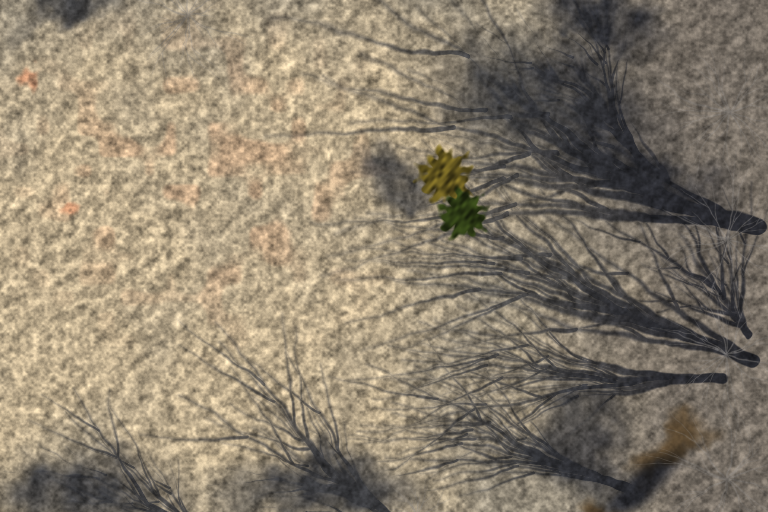
A WebGL 1 fragment shader for this texture:

```glsl
precision highp float;
// Dry grassland seen from above in low sun: grainy relief noise for the turf,
// fans of tapered strokes for the shadows of bare trees and for pale twigs,
// with soft ellipses for dense shade, two small evergreens and a muddy stream.
uniform vec2 u_resolution;
const vec3 STRAW = vec3(0.74, 0.67, 0.55);
const vec3 GREY_TURF = vec3(0.57, 0.535, 0.47);
const vec3 WOOD_FLOOR = vec3(0.425, 0.395, 0.365);
const vec3 SHADE_TINT = vec3(0.27, 0.305, 0.40);
const vec3 TWIG = vec3(0.60, 0.58, 0.56);
const vec3 CLAY = vec3(0.78, 0.50, 0.36);
const vec3 MUD = vec3(0.36, 0.29, 0.20);
const vec3 OLIVE = vec3(0.38, 0.33, 0.12);
const vec3 GREEN = vec3(0.17, 0.22, 0.08);
const float GRAIN = 0.85;
const float SHADE = 0.92;
const float ALL_ROUND = 6.28;

float hash(vec2 p) { return fract(sin(dot(p, vec2(127.1, 311.7))) * 43758.5); }
float noise(vec2 p) {
  vec2 i = floor(p), f = fract(p);
  f = f * f * (3.0 - 2.0 * f);
  return mix(mix(hash(i), hash(i + vec2(1, 0)), f.x),
             mix(hash(i + vec2(0, 1)), hash(i + vec2(1, 1)), f.x), f.y);
}
float fbm(vec2 p) {
  float sum = 0.0, amp = 0.53;
  for (int i = 0; i < 4; i++) {
    sum += amp * noise(p);
    p = p * 2.03 + 17.3;
    amp *= 0.5;
  }
  return sum;
}
vec2 turn(vec2 v, float a) {
  return vec2(v.x * cos(a) - v.y * sin(a), v.x * sin(a) + v.y * cos(a));
}
// Soft ellipse: 1 at the centre, 0 at the rim
float blob(vec2 p, float x, float y, float rx, float ry, float a) {
  return 1.0 - smoothstep(0.25, 1.0, length(turn(p - vec2(x, y), -a) / vec2(rx, ry)));
}
// Tapered stroke whose edge softens toward its far end
float stroke(vec2 p, vec2 a, vec2 d, float w, float blur) {
  float t = clamp(dot(p - a, d) / dot(d, d), 0.0, 1.0);
  float soft = 0.0018 + blur * t, r = w * (1.0 - 0.75 * t);
  return (1.0 - smoothstep(r - soft, r + soft, length(p - a - d * t))) * (1.0 - 0.5 * t);
}
// Branches leaving an axis, each with two twigs
float fan(vec2 p, float x, float y, float tipX, float tipY, float spread, float w) {
  vec2 root = vec2(x, y), axis = vec2(tipX, tipY) - root;
  if (distance(p, root) > 1.6 * length(axis)) return 0.0;
  float blur = spread < 5.0 ? 0.45 * w : 0.0;
  float stem = spread < 5.0 ? 0.4 : 0.0;
  float cover = stroke(p, root, axis * 0.75, w, blur);
  for (int i = 0; i < 14; i++) {
    vec2 k = vec2(float(i), x + 3.0 * tipY);
    float side = (k.x + hash(k)) / 14.0 - 0.5;
    vec2 a = root + axis * stem * hash(k + 8.1);
    vec2 d = turn(axis, side * spread) * (0.4 + 0.5 * hash(k + 3.7));
    cover = max(cover, stroke(p, a, d, w * 0.55, blur));
    for (int j = 0; j < 2; j++) {
      float s = float(j), bend = (s - 0.5) * (0.5 + 0.7 * hash(k + s + 5.3));
      vec2 b = a + d * (0.35 + 0.25 * s);
      cover = max(cover, 0.85 * stroke(p, b, turn(d, bend) * 0.55, w * 0.32, blur));
    }
  }
  return cover;
}
// Spiky evergreen crown
float crown(vec2 d, float r) {
  float spike = noise(turn(d, 0.6) * 90.0) * 0.5 + 0.12 * sin(atan(d.y, d.x) * 13.0);
  return 1.0 - smoothstep(0.75, 1.05, length(d) / r + spike - 0.25);
}

void main() {
  vec2 p = gl_FragCoord.xy / u_resolution.y;
  vec2 warp = vec2(fbm(p * 9.0), fbm(p * 9.0 + 40.0)) - 0.5;
  vec2 q = p + warp * 0.035;
  vec2 e = p + warp * 0.12 + (vec2(noise(p * 60.0), noise(p * 60.0 + 9.0)) - 0.5) * 0.02;
  // Turf: broad tone, clay patches, then sunlit relief
  float dull = 0.75 * smoothstep(0.62, 1.05, p.y - 0.2 * p.x + 0.2 * warp.y)
    + 0.4 - 0.4 * smoothstep(0.0, 0.3, p.y) + 0.5 * smoothstep(0.7, 1.0, p.x)
    + (fbm(p * 7.0 + 3.0) - 0.5) * 1.1;
  vec3 col = mix(STRAW, GREY_TURF, clamp(dull, 0.0, 1.0));
  col = mix(col, WOOD_FLOOR, 0.85 * smoothstep(0.95, 1.4, p.x + 0.2 * warp.x));
  float clay = blob(e, 0.05, 0.85, 0.035, 0.022, 0.0) + blob(e, 0.11, 0.58, 0.025, 0.025, 0.0)
    + 0.35 * smoothstep(0.58, 0.8, noise(p * 24.0 + 5.0)) * blob(p, 0.4, 0.65, 0.5, 0.4, 0.0);
  col = mix(col, CLAY, min(clay, 1.0) * 0.6);
  float relief = fbm(p * 42.0) - fbm(p * 42.0 + vec2(-0.35, 0.3));
  float grain = (relief + fbm(p * 85.0) - 0.5) * 0.75 + (noise(p * 190.0) - 0.5) * 0.32;
  col *= 1.0 + GRAIN * grain;
  // Dense shade
  float shade = max(blob(e, 1.08, 0.81, 0.34, 0.17, -0.25), blob(e, 0.79, 0.66, 0.12, 0.09, -0.5));
  shade = max(shade, max(blob(e, 1.18, 0.95, 0.2, 0.09, -0.3), blob(e, 1.24, 0.68, 0.25, 0.09, -0.4)));
  shade = max(shade, max(blob(e, 1.13, 0.14, 0.13, 0.16, 0.2), blob(e, 0.64, 0.04, 0.28, 0.1, -0.1)));
  shade = max(shade, max(blob(e, 0.14, 0.03, 0.28, 0.11, 0.0), blob(e, 0.12, 0.97, 0.13, 0.05, 0.2)));
  shade *= 0.6 + 0.42 * noise(p * 28.0);
  // Branch shadows
  float limb = max(fan(q, 1.48, 0.56, 0.72, 0.8, 0.65, 0.017), fan(q, 1.27, 0.67, 1.02, 1.02, 1.2, 0.01));
  limb = max(limb, max(fan(q, 1.47, 0.29, 0.8, 0.56, 0.5, 0.013), fan(q, 1.42, 0.25, 0.78, 0.27, 0.45, 0.01)));
  limb = max(limb, max(fan(q, 1.24, 0.05, 0.76, 0.2, 0.55, 0.01), fan(q, 0.8, -0.04, 0.42, 0.23, 0.95, 0.01)));
  limb = max(limb, max(fan(q, 0.42, -0.06, 0.08, 0.14, 1.1, 0.009), fan(q, 1.46, 0.34, 1.28, 0.62, 1.5, 0.008)));
  shade = min(max(shade, limb) + 0.25 * shade * limb, 1.0);
  // Stream and its dark bank
  float mud = max(blob(e, 1.32, 0.12, 0.11, 0.045, 0.5), blob(e, 1.15, 0.01, 0.06, 0.03, 0.2));
  col = mix(col, MUD * (1.0 + 0.4 * grain), mud);
  shade = max(shade * (1.0 - 0.7 * mud), blob(q, 1.25, 0.055, 0.15, 0.04, 0.6));
  col *= mix(vec3(1.0), SHADE_TINT, shade * SHADE);
  // Evergreens
  float needles = 0.5 + noise(turn(p, 0.7) * vec2(150.0, 70.0));
  col = mix(col, OLIVE * needles, crown(p - vec2(0.87, 0.655), 0.052));
  col = mix(col, GREEN * needles, crown(p - vec2(0.905, 0.58), 0.047));
  // Pale bare twigs
  float twigs = max(fan(q, 0.36, 0.97, 0.27, 0.86, ALL_ROUND, 0.002), fan(q, 0.82, -0.01, 0.75, 0.06, ALL_ROUND, 0.002));
  for (float n = 0.0; n < 4.0; n++)
    twigs = max(twigs, fan(q, 1.42, 0.06 + 0.24 * n, 1.25, 0.14 + 0.24 * n, ALL_ROUND, 0.0024));
  col = mix(col, TWIG * (0.85 + 0.5 * grain), twigs * 0.6);
  gl_FragColor = vec4(clamp(col, 0.0, 1.0), 1.0);
}
```
